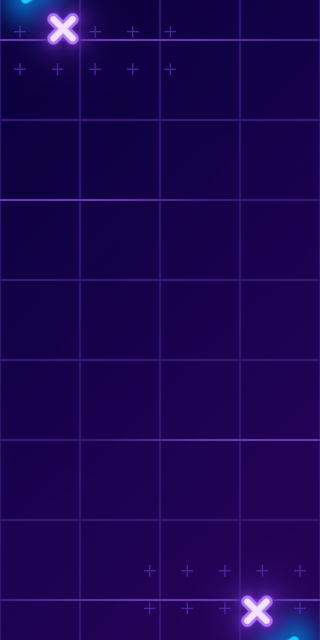
Reproduce this background procedurally as a Shadertoy shader.

```glsl
// Neon grid wallpaper: a deep indigo diagonal gradient under a soft violet grid,
// with plus marks, a glowing cross and a cyan tube in two opposite corners.
// The decoration is drawn once, and a half-turn fold repeats it. Unit: canvas width.

const vec3 INDIGO_DARK  = vec3(0.045, 0.000, 0.245);
const vec3 INDIGO_LIGHT = vec3(0.125, 0.008, 0.335);
const vec3 GRID_COLOR   = vec3(0.225, 0.100, 0.480);
const vec3 LIT_COLOR    = vec3(0.520, 0.290, 0.830);
const vec3 PLUS_COLOR   = vec3(0.360, 0.170, 0.700);
const vec3 VIOLET       = vec3(0.680, 0.440, 0.970);
const vec3 CROSS_CORE   = vec3(0.940, 0.890, 1.000);
const vec3 CROSS_GLOW   = vec3(0.360, 0.150, 0.680);
const vec3 CYAN         = vec3(0.050, 0.860, 1.000);
const vec3 CYAN_GLOW    = vec3(0.000, 0.400, 0.740);

const float CELL       = 0.25;    // grid spacing
const float GRID_HALF  = 0.0034;  // half width of a grid line
const float LIT_HALF   = 0.0024;  // half width of a lit line
const vec2  PLUS_START = vec2(0.0625, 0.0990);
const vec2  PLUS_COUNT = vec2(5.0, 2.0);
const float PLUS_STEP  = 0.1174;
const float PLUS_ARM   = 0.0180;
const float PLUS_HALF  = 0.0020;
const vec2  CROSS_POS  = vec2(0.1970, 0.0900);
const float CROSS_ARM  = 0.0300;  // reach of the arms along each axis
const float CORE_HALF  = 0.0100;
const float RIM_HALF   = 0.0190;
const vec2  TUBE_A     = vec2(0.0800, -0.0030);
const vec2  TUBE_B     = vec2(0.1250, -0.0310);
const float TUBE_HALF  = 0.0140;

float hash(vec2 p) {
    vec3 q = fract(vec3(p.xyx) * 0.1031);
    q += dot(q, q.yzx + 33.33);
    return fract((q.x + q.y) * q.z);
}

float valueNoise(vec2 p) {
    vec2 i = floor(p), f = fract(p);
    f = f * f * (3.0 - 2.0 * f);
    return mix(mix(hash(i), hash(i + vec2(1, 0)), f.x),
               mix(hash(i + vec2(0, 1)), hash(i + vec2(1, 1)), f.x), f.y);
}

float segment(vec2 p, vec2 a, vec2 b) {
    vec2 d = b - a;
    return length(p - a - d * clamp(dot(p - a, d) / dot(d, d), 0.0, 1.0));
}

// Coverage of a shape with signed distance d and edge softness
float fill(float d, float soft) { return 1.0 - smoothstep(-soft, soft, d); }

vec3 background(vec2 p, float height) {
    float t = (p.x + p.y) / (1.0 + height);
    vec2 along = vec2(p.x + p.y, p.x - p.y);
    float streak = valueNoise(along * vec2(14.0, 2.0) + 20.0) - 0.5;
    vec3 col = mix(INDIGO_DARK, INDIGO_LIGHT, smoothstep(0.0, 0.85, t) + 0.1 * streak);
    // Faint magenta warmth toward the lower right
    return col + vec3(0.022, 0.0, 0.0) * smoothstep(0.65, 1.0, t);
}

float plusMarks(vec2 p, float px) {
    vec2 id = clamp(round((p - PLUS_START) / PLUS_STEP), vec2(0.0), PLUS_COUNT - 1.0);
    vec2 a = abs(p - PLUS_START - id * PLUS_STEP);
    float d = max(min(a.x, a.y) - PLUS_HALF, max(a.x, a.y) - PLUS_ARM);
    return fill(d, 0.7 * px);
}

void mainImage(out vec4 fragColor, in vec2 fragCoord) {
    float px = 1.0 / iResolution.x;
    float height = iResolution.y * px;
    vec2 p = vec2(fragCoord.x, iResolution.y - fragCoord.y) * px;  // y runs down
    vec2 q = p.y > 0.5 * height ? vec2(1.0, height) - p : p;       // half-turn fold

    vec3 col = background(p, height);

    // Grid: vertical lines on the cell edges, horizontal ones half a cell down
    vec2 g = vec2(q.x, q.y - 0.5 * CELL) / CELL;
    vec2 lineDist = abs(g - round(g)) * CELL;
    float soft = max(0.0022, 0.7 * px);
    float vertical = fill(lineDist.x - GRID_HALF, soft);
    float horizontal = fill(lineDist.y - GRID_HALF, soft);
    col = mix(col, GRID_COLOR, max(0.8 * vertical, 0.9 * horizontal));

    // Every other row of the folded half is lit from its outer end
    float row = round(g.y);
    float isLit = 1.0 - mod(row, 2.0);
    float reach = row < 1.0 ? 1.25 : 0.78;
    float litFade = 1.0 - smoothstep(0.35 * reach, reach, q.x);
    col = mix(col, LIT_COLOR, 0.85 * isLit * litFade * fill(lineDist.y - LIT_HALF, soft));

    col = mix(col, PLUS_COLOR, 0.85 * plusMarks(q, px));

    // Cyan tube and its halo
    float tube = segment(q, TUBE_A, TUBE_B);
    col = mix(col, CYAN_GLOW, 0.95 * exp(-pow(tube / 0.075, 2.0)));
    col = mix(col, CYAN, fill(tube - TUBE_HALF, 0.004));

    // Cross: halo, violet rim, pale core
    vec2 c = abs(q - CROSS_POS);
    float cross = segment(c, vec2(0.0), vec2(CROSS_ARM));
    float r = length(c);
    col = mix(col, CROSS_GLOW, 0.3 * exp(-pow(r / 0.115, 2.0)));
    col = mix(col, CROSS_GLOW, 0.75 * exp(-max(cross - RIM_HALF, 0.0) / 0.018));
    col = mix(col, VIOLET, fill(cross - RIM_HALF, max(0.003, px)));
    col = mix(col, CROSS_CORE, fill(cross - CORE_HALF, max(0.003, px)));

    fragColor = vec4(col, 1.0);
}
```
